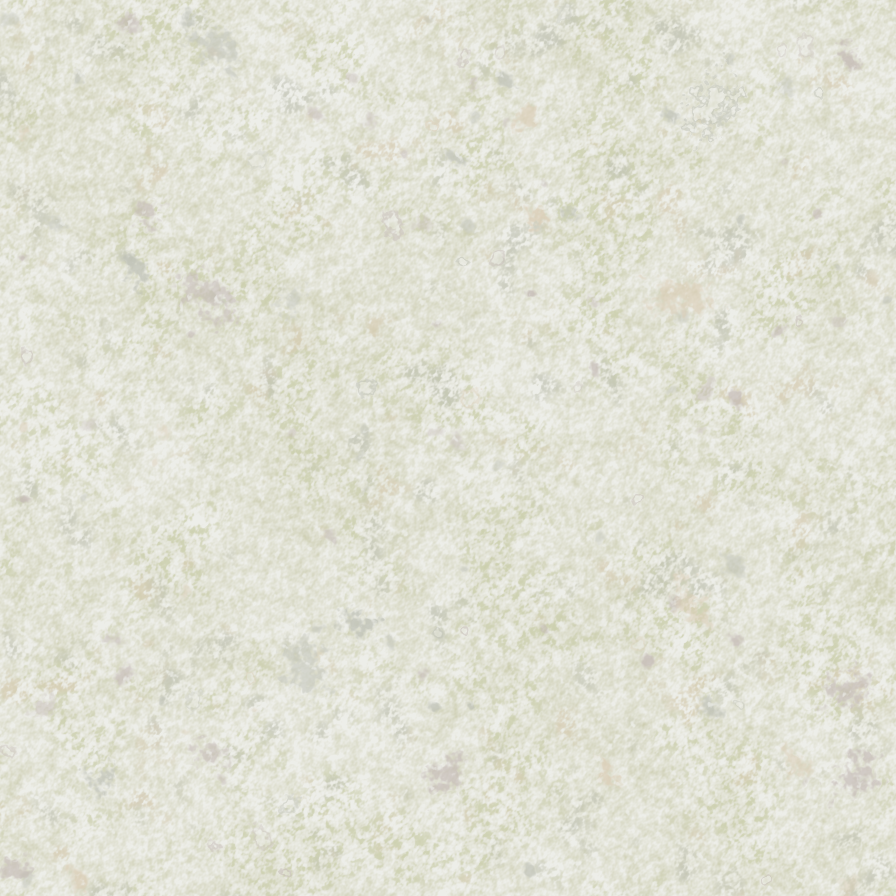
Reproduce this texture procedurally as a Shadertoy shader.

```glsl
// Pale weathered plaster: a cream ground with fine slanted grain, olive mottling,
// and sparse mauve, grey and ochre stains, a few of them hollow rings.
// Layers of gradient noise set the tone; jittered grids scatter the stains.

const vec3 PALE  = vec3(0.917, 0.919, 0.889);
const vec3 CREAM = vec3(0.846, 0.848, 0.768);
const vec3 OLIVE = vec3(0.795, 0.812, 0.670);
const vec3 MAUVE = vec3(0.765, 0.725, 0.705);
const vec3 GREY  = vec3(0.745, 0.755, 0.710);
const vec3 OCHRE = vec3(0.855, 0.800, 0.705);
const vec3 CHALK = vec3(0.930, 0.934, 0.915);

// Three random values in 0..1 for a grid cell
vec3 hash3(vec2 cell, float seed) {
    uvec3 v = uvec3(ivec3(vec3(cell, seed) + 4096.0));
    v = v * 1664525u + 1013904223u;
    v.x += v.y * v.z; v.y += v.z * v.x; v.z += v.x * v.y;
    v ^= v >> 16u;
    v.x += v.y * v.z; v.y += v.z * v.x; v.z += v.x * v.y;
    return vec3(v >> 8u) / 16777216.0;
}

float cornerSlope(vec2 cell, vec2 offset, float seed) {
    float angle = 6.28319 * hash3(cell, seed).x;
    return dot(vec2(cos(angle), sin(angle)), offset);
}

// Gradient noise, roughly -0.7..0.7
float gradientNoise(vec2 p, float seed) {
    vec2 i = floor(p), f = p - i;
    vec2 u = f * f * f * (f * (f * 6.0 - 15.0) + 10.0);
    vec2 e = vec2(1.0, 0.0);
    float low  = mix(cornerSlope(i, f, seed), cornerSlope(i + e.xy, f - e.xy, seed), u.x);
    float high = mix(cornerSlope(i + e.yx, f - e.yx, seed), cornerSlope(i + e.xx, f - e.xx, seed), u.x);
    return mix(low, high, u.y);
}

float fbm(vec2 p, float seed, int octaves) {
    float sum = 0.0, gain = 1.0;
    for (int k = 0; k < octaves; k++) {
        sum += gain * gradientNoise(p, seed + float(k));
        p = mat2(1.6, 1.2, -1.2, 1.6) * p + 3.7;
        gain *= 0.65;
    }
    return sum;
}

// Blends ragged stains from a jittered grid over a colour
vec3 scatterStains(vec3 color, vec2 uv, float cells, float density, vec2 radii,
                   float ragged, float strength, float seed) {
    vec2 p = uv * cells, home = floor(p);
    for (int y = -1; y <= 1; y++)
    for (int x = -1; x <= 1; x++) {
        vec2 cell = home + vec2(x, y);
        vec3 place = hash3(cell, seed), kind = hash3(cell, seed + 1.0);
        float cluster = gradientNoise((cell + 0.5) / cells * 5.0, seed + 2.0);
        if (place.z > density * (1.0 + 2.2 * cluster)) continue;

        vec2 d = p - cell - 0.2 - 0.6 * place.xy;
        float turn = 6.28319 * kind.z;
        d = mat2(cos(turn), -sin(turn), sin(turn), cos(turn)) * d;
        float radius = mix(radii.x, radii.y, kind.x * kind.x);
        float dist = length(d * vec2(0.8, 1.2)) / radius + ragged;
        float fill = 1.0 - smoothstep(0.35, 1.3, dist);
        float rim = 1.0 - smoothstep(0.05, 0.38, abs(dist - 0.85));

        vec3 tint = kind.y < 0.46 ? MAUVE : kind.y < 0.84 ? GREY : OCHRE;
        bool hollow = fract(kind.y * 17.0) < 0.2;
        if (hollow) color = mix(color, PALE, 0.5 * fill);
        float cover = hollow ? rim * 0.7 : fill;
        color = mix(color, tint, cover * strength * mix(0.5, 1.0, kind.z));
    }
    return color;
}

void mainImage(out vec4 fragColor, in vec2 fragCoord) {
    vec2 uv = fragCoord / min(iResolution.x, iResolution.y);

    // Grain slightly stretched along a falling diagonal
    vec2 slant = mat2(0.80, 0.60, -0.60, 0.80) * uv;
    float fine   = fbm(slant * vec2(190.0, 140.0), 1.0, 2);
    float grain  = fbm(slant * vec2(72.0, 56.0), 5.0, 3);
    float mottle = fbm(uv * vec2(19.0, 25.0), 11.0, 3);
    float broad  = fbm(uv * 4.0, 21.0, 2);

    // Cream ground, with hollows reaching further down than the crests rise
    float depth = 0.38 + 0.72 * fine + 0.62 * grain + 0.46 * mottle + 0.32 * broad;
    vec3 color = mix(PALE, CREAM, clamp(depth, -0.2, 1.7));

    // Yellow-green flecks gathered in loose patches
    float patches = smoothstep(-0.2, 0.5, fbm(uv * 8.0, 31.0, 3));
    float flecks = smoothstep(-0.05, 0.6, grain + 0.7 * fine);
    color = mix(color, OLIVE, 0.68 * patches * flecks);

    // Grey and ochre clouds broken up by the grain
    float breakup = smoothstep(-0.35, 0.4, grain + 0.8 * fine);
    float greyCloud  = smoothstep(0.20, 0.70, fbm(uv * 13.0, 41.0, 3));
    float ochreCloud = smoothstep(0.28, 0.75, fbm(uv * 15.0, 51.0, 3));
    color = mix(color, GREY, 0.55 * greyCloud * breakup);
    color = mix(color, OCHRE, 0.55 * ochreCloud * breakup);

    // Small specks, then larger ragged stains
    float ragged = 0.9 * fbm(uv * 60.0, 61.0, 3) + 0.3 * fine;
    color = scatterStains(color, uv, 26.0, 0.20, vec2(0.12, 0.32), ragged, 0.75, 71.0);
    color = scatterStains(color, uv, 11.0, 0.13, vec2(0.12, 0.27), 1.5 * ragged, 0.80, 81.0);

    // Chalky chips
    float chips = smoothstep(0.25, 0.6, gradientNoise(slant * vec2(80.0, 110.0), 91.0) - 0.3 * fine);
    color = mix(color, CHALK, 0.65 * chips);

    fragColor = vec4(color, 1.0);
}
```
